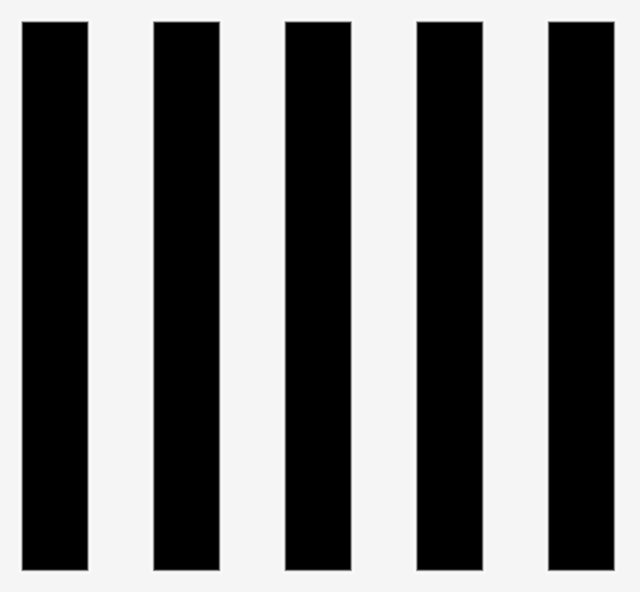
Reproduce this pattern procedurally as a WebGL 1 fragment shader.

```glsl
precision highp float;
// Five upright black bars on an off-white ground, inset by a thin margin.
// The x axis is folded onto the nearest bar, and a box distance gives
// softly blurred edges with a faint bright rim.

uniform vec2 u_resolution;

// Signed distance to an axis-aligned box centred on the origin.
float boxDistance(vec2 p, vec2 halfSize) {
  vec2 d = abs(p) - halfSize;
  return length(max(d, 0.0)) + min(max(d.x, d.y), 0.0);
}

// Fold x onto the nearest of five bars, leaving the outer margins empty.
float foldToBar(float x, float period) {
  return x - period * clamp(floor(x / period + 0.5), -2.0, 2.0);
}

void main() {
  // Canvas widths, measured from the centre of the middle bar.
  vec2 uv = gl_FragCoord.xy / u_resolution;
  vec2 p = (uv - vec2(0.4972, 0.4997)) * vec2(1.0, 0.9258);
  p.x = foldToBar(p.x, 0.2056);

  float d = boxDistance(p, vec2(0.0514, 0.4288));
  float softness = max(0.0026, 0.75 / u_resolution.x);
  float ground = smoothstep(-softness, softness, d);

  // Slight brightening just outside each bar.
  float rimOffset = (d - 0.0042) / 0.0016;
  float rim = 0.02 * exp(-rimOffset * rimOffset);

  gl_FragColor = vec4(vec3(ground * (0.961 + rim)), 1.0);
}
```
